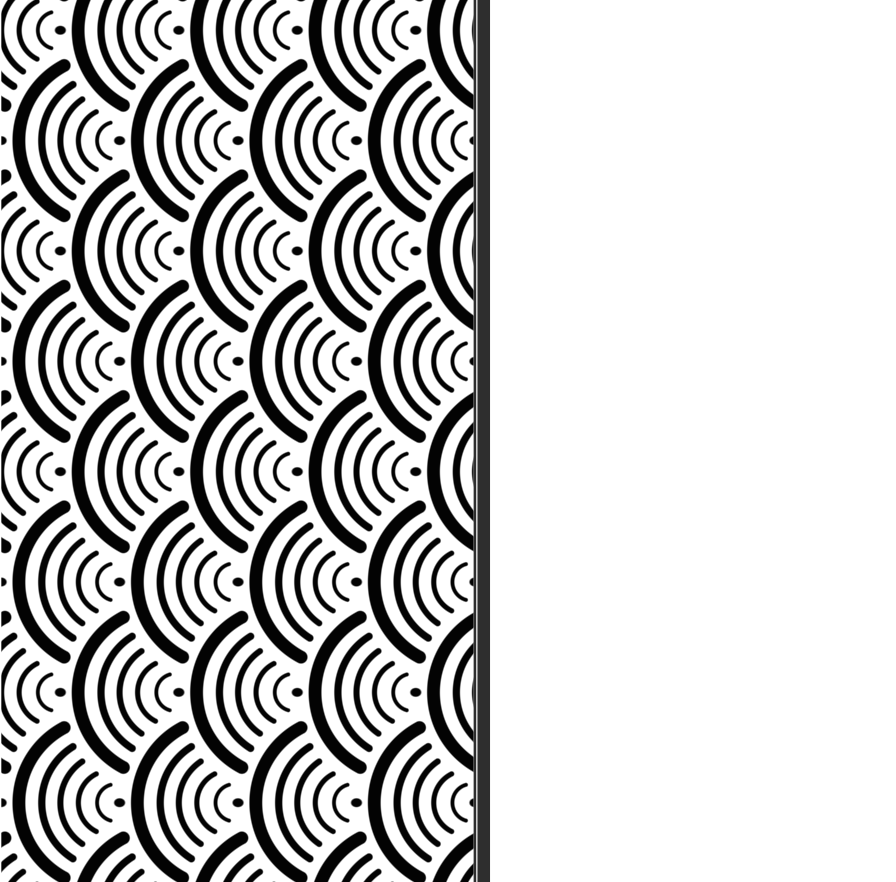
This pattern is drawn by a Shadertoy shader. Its source:

```glsl
// Black sideways wave scales of nested round-capped arcs on white, closed by a dark vertical bar
#define REPEAT 0.1343              // column spacing, in canvas heights
#define ROW_STEP 0.9316            // row spacing, in column spacings
#define ORIGIN vec2(0.1356, 0.0899) // centre of one dot
#define DOT_RADII vec2(0.046, 0.037)
#define SOFTNESS 0.0022            // edge blur, in canvas heights
#define PANEL vec2(0.0015, 0.5370) // left and right ends of the pattern
#define EDGE_LINE vec2(0.5370, 0.5397)
#define BAR vec2(0.5414, 0.5556)
#define INK vec3(0.01)
#define BAR_COLOR vec3(0.18)
#define GAP_COLOR vec3(0.81)
#define PAPER vec3(1.0)

// Each arc: tip distance from the dot, end position, stroke width
const vec4 ARCS[5] = vec4[5](
    vec4(0.190, 0.076, 0.151, 0.032),
    vec4(0.348, 0.197, 0.243, 0.043),
    vec4(0.500, 0.315, 0.348, 0.051),
    vec4(0.657, 0.394, 0.473, 0.061),
    vec4(0.850, 0.468, 0.634, 0.108));

// Distance to a round-capped arc, symmetric about the x axis
float arcDistance(vec2 q, vec4 arc) {
    vec2 end = arc.yz;
    float sagitta = arc.x - end.x;
    float radius = (end.y * end.y + sagitta * sagitta) / (2.0 * sagitta);
    vec2 center = vec2(arc.x - radius, 0.0);
    vec2 v = q - center, e = end - center;
    bool inside = v.x * e.y > v.y * e.x;
    float d = inside ? abs(length(v) - radius) : length(q - end);
    return d - 0.5 * arc.w;
}

// One dot with its five arcs, opening away from +x
float scaleDistance(vec2 q) {
    q.y = abs(q.y);
    float d = (length(q / DOT_RADII) - 1.0) * DOT_RADII.y;
    for (int i = 0; i < 5; i++) d = min(d, arcDistance(q, ARCS[i]));
    return d;
}

// Staggered rows; neighbouring rows interlock
float patternDistance(vec2 p) {
    float nearest = 1.0;
    float baseRow = floor(p.y / ROW_STEP);
    for (int i = 0; i < 2; i++) {
        float row = baseRow + float(i);
        float x = fract(0.5 * row - p.x + 0.07) - 0.07;
        nearest = min(nearest, scaleDistance(vec2(x, p.y - row * ROW_STEP)));
    }
    return nearest;
}

// Smoothed coverage of a vertical strip
float strip(float x, vec2 span, float blur) {
    float d = max(span.x - x, x - span.y);
    return clamp(0.5 - d / blur, 0.0, 1.0);
}

void mainImage(out vec4 fragColor, in vec2 fragCoord) {
    vec2 uv = fragCoord / iResolution.y;
    float pixel = 1.0 / iResolution.y;
    float blur = max(SOFTNESS, 1.5 * pixel);

    // Wave scales
    float d = patternDistance((uv - ORIGIN) / REPEAT) * REPEAT;
    float ink = 1.0 - smoothstep(-0.5 * blur, 0.5 * blur, d);
    vec3 color = mix(PAPER, INK, ink * strip(uv.x, PANEL, pixel));

    // Light gap, thin edge line and bar
    color = mix(color, GAP_COLOR, strip(uv.x, vec2(EDGE_LINE.y, BAR.x), pixel));
    color = mix(color, BAR_COLOR, strip(uv.x, EDGE_LINE, pixel));
    color = mix(color, BAR_COLOR, strip(uv.x, BAR, pixel));

    fragColor = vec4(color, 1.0);
}
```
